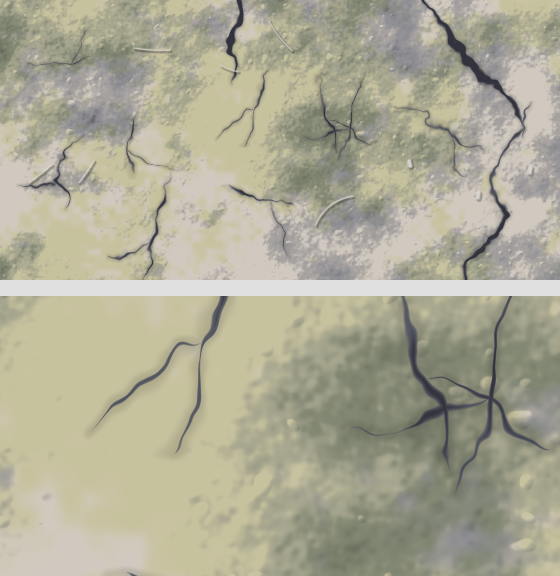
Top, the full canvas; bottom, a detail of the centre.
Write a WebGL 1 fragment shader that draws this texture.

```glsl
precision highp float;
// Dry, mossy mud seen from above, split by dark cracks and strewn with straw.
uniform vec2 u_resolution;

#define SOIL vec3(0.65, 0.64, 0.59)
#define PALE_SOIL vec3(0.82, 0.79, 0.75)
#define PALE_MOSS vec3(0.78, 0.76, 0.62)
#define DARK_MOSS vec3(0.51, 0.53, 0.45)
#define GREY_SOIL vec3(0.56, 0.56, 0.58)
#define CRACK_WALL vec3(0.34, 0.35, 0.39)
#define CRACK_DEEP vec3(0.20, 0.20, 0.24)
#define STRAW vec3(0.87, 0.85, 0.83)
#define CRACK_WIDTH 0.0065
#define RELIEF 1.25
#define CLOD_SCALE 26.0

float hash(vec2 p) {
  vec3 q = fract(p.xyx * 0.1031);
  q += dot(q, q.yzx + 33.33);
  return fract((q.x + q.y) * q.z);
}

vec2 hash2(float n) {
  return vec2(hash(vec2(n, 3.7)), hash(vec2(n, 19.3)));
}

float noise(vec2 p) {
  vec2 i = floor(p), f = fract(p);
  f = f * f * (3.0 - 2.0 * f);
  return mix(mix(hash(i), hash(i + vec2(1, 0)), f.x),
             mix(hash(i + vec2(0, 1)), hash(i + vec2(1, 1)), f.x), f.y);
}

vec2 noise2(vec2 p) {
  return vec2(noise(p), noise(p + 41.7)) - 0.5;
}

float fbm(vec2 p) {
  float sum = 0.0, amp = 0.5;
  for (int i = 0; i < 5; i++) {
    sum += amp * noise(p);
    p = mat2(1.6, 1.2, -1.2, 1.6) * p + 7.3;
    amp *= 0.5;
  }
  return sum / 0.97;
}

// Distance to a crack that tapers towards both ends
float crack(vec2 p, vec2 a, vec2 b, float width) {
  vec2 ab = b - a;
  float t = clamp(dot(p - a, ab) / dot(ab, ab), 0.0, 1.0);
  float taper = 2.0 * sqrt(t * (1.0 - t));
  return length(p - a - ab * t) - width * taper + 0.0015;
}

// One long crack at the right, then shorter ones, each with a side branch
float cracks(vec2 p) {
  vec2 q = p + 0.10 * noise2(p * 5.0) + 0.035 * noise2(p * 17.0) + 0.014 * noise2(p * 48.0);
  float swell = 0.35 + 1.2 * noise(p * 22.0);
  float w = CRACK_WIDTH * swell;
  vec2 knee = vec2(1.86, 0.52);
  float d = crack(q, vec2(1.50, 1.06), knee, w * 2.0);
  d = min(d, crack(q, knee + vec2(0.0, 0.09), vec2(1.67, -0.06), w * 1.8));
  d = min(d, crack(q, vec2(0.81, 1.15), vec2(0.86, 0.66), w * 2.3));
  for (int i = 0; i < 9; i++) {
    float n = float(i);
    vec2 r = hash2(n + 5.0), s = hash2(n + 31.0);
    vec2 a = vec2(0.08 + 0.17 * n + 0.10 * r.x, 0.28 + 0.55 * r.y);
    vec2 dir = mod(n, 4.0) < 0.5 ? vec2(1.0, s.x - 0.6) : vec2(s.x - 0.6, -1.0);
    vec2 b = a + dir * (0.18 + 0.20 * s.y);
    vec2 side = vec2(dir.y, -dir.x) * (s.x < 0.5 ? 0.12 : -0.12) + dir * 0.10;
    d = min(d, crack(q, a, b, w * (0.7 + 0.6 * r.x)));
    d = min(d, crack(q, mix(a, b, 0.6), mix(a, b, 0.6) + side, w * 0.65));
  }
  return d;
}

// Distance to scattered bent straws and short pale flakes
float litter(vec2 p) {
  float d = 1.0;
  for (int i = 0; i < 9; i++) {
    float n = float(i);
    vec2 r = hash2(n + 61.0), s = hash2(n + 83.0);
    float flake = step(5.5, n), turn = 6.28 * s.x;
    vec2 q = p - vec2(0.05 + 0.22 * n + 0.12 * r.x, 0.1 + 0.8 * r.y);
    q = vec2(q.x * cos(turn) + q.y * sin(turn), q.y * cos(turn) - q.x * sin(turn));
    q.y += (s.y - 0.5) * 7.0 * q.x * q.x;
    float len = mix(0.025 + 0.06 * s.y, 0.008, flake);
    float thick = mix(0.0022, 0.007, flake);
    d = min(d, length(vec2(max(abs(q.x) - len, 0.0), q.y)) - thick);
  }
  return d;
}

void main() {
  vec2 p = gl_FragCoord.xy / u_resolution.y;
  float aa = 1.2 / u_resolution.y;
  vec2 light = vec2(-0.005, 0.006);

  // Ground tone: broad patches, grain and side-lit relief
  float ground = fbm(p * 9.0);
  float relief = ground - fbm((p + light) * 9.0);
  float tone = 0.585 + 0.8 * (fbm(p * 2.5 + 3.0) - 0.5) + 0.6 * (ground - 0.5)
             + RELIEF * relief + 0.05 * (1.0 - p.x) + 0.10 * (noise(p * 110.0) - 0.5);

  // Small round clods
  vec2 g = p * CLOD_SCALE + 0.5 * noise2(p * 30.0), cell = floor(g);
  vec2 c = fract(g) - 0.5 - 0.25 * (hash2(cell.x + 57.0 * cell.y) - 0.5);
  float radius = 0.12 + 0.18 * hash(cell + 9.0);
  float clod = step(hash(cell), 0.22) * (1.0 - smoothstep(radius - 0.06, radius + 0.06, length(c)));
  tone += clod * (0.06 + 0.22 * dot(c / radius, vec2(-0.6, 0.8)));

  // Moss tints the pale and the dark tones
  float moss = smoothstep(0.40, 0.58, fbm(p * 3.2 + 20.0) + 0.15 * (noise(p * 40.0) - 0.5));
  vec3 soil = SOIL + (moss - 0.5) * vec3(0.0, 0.015, -0.07);
  vec3 col = mix(mix(GREY_SOIL, DARK_MOSS, moss), soil, smoothstep(0.38, 0.57, tone));
  col = mix(col, mix(PALE_SOIL, PALE_MOSS, moss), smoothstep(0.55, 0.72, tone));
  col *= 1.0 - 0.3 * (1.0 - smoothstep(0.1, 0.4, tone));

  // Cracks with shaded lips
  float d = cracks(p);
  col *= 1.0 - 0.12 * (1.0 - smoothstep(0.0, 0.018, d));
  vec3 gap = mix(CRACK_DEEP, CRACK_WALL, smoothstep(-0.006, 0.0, d + 0.012 * (ground - 0.5)));
  col = mix(col, gap, 1.0 - smoothstep(-aa, aa, d));

  // Litter and its shadow
  col *= 1.0 - 0.25 * (1.0 - smoothstep(0.0, 0.006, litter(p + light)));
  col = mix(col, STRAW, 0.92 * (1.0 - smoothstep(-aa, aa, litter(p))));
  gl_FragColor = vec4(col, 1.0);
}
```
